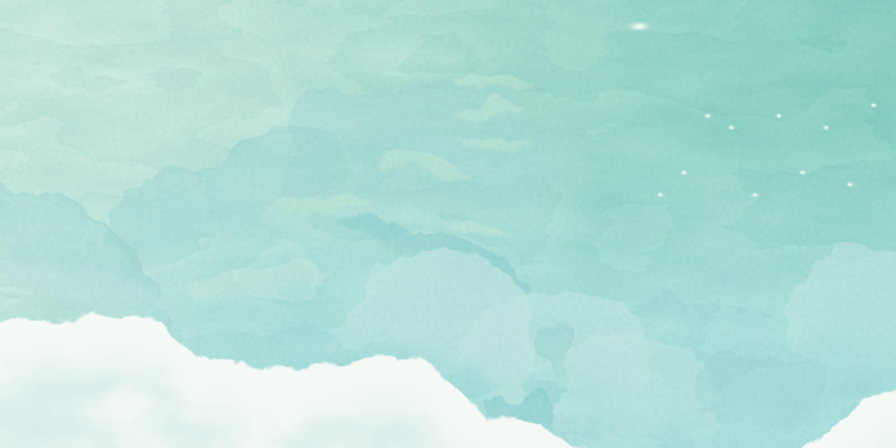
A WebGL 2 fragment shader for this background:

```glsl
#version 300 es
precision highp float;
// Draws a mint watercolor sky with layered washes, white clouds and small stars.

uniform vec2 u_resolution;
out vec4 outColor;

const vec3 PALE_MINT = vec3(0.765, 0.9, 0.86);
const vec3 JADE = vec3(0.54, 0.81, 0.76);
const vec3 AQUA = vec3(0.635, 0.845, 0.835);
const vec3 DEEP_AQUA = vec3(0.56, 0.81, 0.805);
const vec3 MIST_BLUE = vec3(0.745, 0.89, 0.88);
const vec3 CREAM_GREEN = vec3(0.75, 0.9, 0.835);
const vec3 CLOUD_WHITE = vec3(0.96, 0.975, 0.965);
const vec3 CLOUD_SHADE = vec3(0.82, 0.92, 0.91);

vec2 hashGradient(vec2 cell) {
    vec3 h = fract(cell.xyx * vec3(0.1031, 0.103, 0.0973));
    h += dot(h, h.yzx + 33.33);
    return 2.0 * fract((h.xx + h.yz) * h.zy) - 1.0;
}

float gradientNoise(vec2 p) {
    vec2 i = floor(p), f = p - i;
    vec2 u = f * f * f * (f * (f * 6.0 - 15.0) + 10.0);
    vec2 e = vec2(1.0, 0.0);
    float low = mix(dot(hashGradient(i), f), dot(hashGradient(i + e), f - e), u.x);
    float high = mix(dot(hashGradient(i + e.yx), f - e.yx), dot(hashGradient(i + 1.0), f - 1.0), u.x);
    return mix(low, high, u.y);
}

float fbm(vec2 p) {
    float sum = 0.0, amplitude = 0.5;
    for (int i = 0; i < 6; i++) {
        sum += amplitude * gradientNoise(p);
        p = mat2(1.6, 1.2, -1.2, 1.6) * p + 7.3;
        amplitude *= 0.5;
    }
    return sum;
}

// Paint layer with a crisp upper rim that thins out downward; rim > 0 darkens.
vec3 wash(vec3 color, vec2 p, vec2 center, vec2 radius, float angle, vec3 tint, float strength, float rim) {
    vec2 q = p - center;
    float c = cos(angle), s = sin(angle);
    q = vec2(c * q.x + s * q.y, c * q.y - s * q.x) / radius;
    float d = (length(q) - 1.0) * min(radius.x, radius.y);
    float cover = smoothstep(0.003, -0.003, d) * smoothstep(-1.0, 0.0, q.y);
    color = mix(color, tint, strength * cover);
    return color - rim * cover * exp(min(d, 0.0) / 0.009) * vec3(0.03, 0.018, 0.014);
}

// Overlapping tide marks: tone drifts, then breaks at a sharp contour.
float tideMarks(vec2 p, float layers) {
    float tone = fract(layers * fbm(p));
    return smoothstep(0.0, 0.04, tone) * (1.0 - tone) - 0.47;
}

// Heights of the cloud banks along the lower edge.
float leftCloudTop(float x) {
    float bump = (x - 0.25) / 0.08;
    return 0.282 + 0.022 * exp(-bump * bump)
        - 0.082 * smoothstep(0.34, 0.45, x) - 0.018 * smoothstep(0.45, 0.64, x)
        + 0.022 * smoothstep(0.64, 0.85, x) - 0.13 * smoothstep(0.92, 1.1, x)
        - 0.09 * smoothstep(1.1, 1.38, x);
}

float rightCloudTop(float x) {
    return 0.14 * smoothstep(1.76, 1.98, x) - 0.015;
}

float star(vec2 p, vec2 center, vec2 size) {
    vec2 q = (p - center) / size;
    return exp(-dot(q, q));
}

void main() {
    vec2 p = gl_FragCoord.xy / u_resolution.y;
    float across = gl_FragCoord.x / u_resolution.x;

    // Sky gradient, streaky pigment and tide marks
    vec3 topColor = mix(PALE_MINT, JADE, smoothstep(0.0, 1.05, across));
    vec3 lowColor = mix(PALE_MINT, AQUA + 0.02, smoothstep(-0.15, 0.4, across));
    vec3 color = mix(lowColor, topColor, smoothstep(0.2, 0.8, p.y));
    color += fbm(p * vec2(4.0, 13.0) + 3.0) * vec3(0.09, 0.045, 0.045);
    color += tideMarks(p * vec2(1.8, 4.0) + 41.0, 5.0) * vec3(0.035, 0.018, 0.018);

    // Torn outlines shared by the washes
    vec2 torn = p + vec2(0.24, 0.15) * vec2(fbm(p * 5.0 + 11.0), fbm(p * 5.0 + 29.0));

    // Upper and middle washes
    color = wash(color, torn, vec2(0.95, 0.65), vec2(0.30, 0.17), 0.0, AQUA, 0.5, 0.5);
    color = wash(color, torn, vec2(0.50, 0.55), vec2(0.28, 0.10), 0.35, AQUA, 0.5, 0.6);
    color = wash(color, torn, vec2(0.12, 0.46), vec2(0.28, 0.08), -0.5, AQUA, 0.5, 1.2);
    color = wash(color, torn, vec2(0.20, 0.36), vec2(0.20, 0.05), -0.25, MIST_BLUE, 0.5, 0.8);
    color = wash(color, torn, vec2(0.58, 0.36), vec2(0.16, 0.05), 0.15, PALE_MINT, 0.5, -0.3);
    color = wash(color, torn, vec2(0.98, 0.43), vec2(0.21, 0.04), -0.4, DEEP_AQUA, 0.5, 0.8);

    // Pale lower washes with darker gaps
    color = wash(color, torn, vec2(0.98, 0.27), vec2(0.22, 0.16), -0.3, MIST_BLUE, 0.7, -0.5);
    color = wash(color, torn, vec2(1.24, 0.22), vec2(0.22, 0.11), -0.15, MIST_BLUE, 0.55, -0.4);
    color = wash(color, torn, vec2(1.42, 0.10), vec2(0.19, 0.14), 0.0, MIST_BLUE, 0.5, -0.4);
    color = wash(color, torn, vec2(1.15, 0.09), vec2(0.09, 0.05), -0.2, DEEP_AQUA, 0.5, 1.0);
    color = wash(color, torn, vec2(1.24, 0.20), vec2(0.04, 0.06), 0.2, AQUA, 0.6, 0.8);
    color = wash(color, torn, vec2(1.70, 0.14), vec2(0.13, 0.09), 0.0, AQUA, 0.5, 0.5);
    color = wash(color, torn, vec2(1.93, 0.30), vec2(0.15, 0.16), 0.0, MIST_BLUE, 0.55, -0.5);

    // Cream brush flecks
    for (int i = 0; i < 6; i++) {
        float k = float(i);
        vec2 center = vec2(0.93 + 0.21 * sin(0.9 + 0.24 * k * k), 0.81 - 0.063 * k);
        color = wash(color, torn, center, vec2(0.085, 0.02), -0.08, CREAM_GREEN, 0.55, 0.0);
    }

    // Paper grain
    color += 0.022 * gradientNoise(p * 100.0);

    // Clouds with ragged tops and soft shadow inside
    float ragged = 0.05 * fbm(p * 13.0 + 5.0);
    float depth = max(leftCloudTop(p.x), rightCloudTop(p.x)) + ragged - p.y;
    float cover = smoothstep(-0.003, 0.005, depth);
    float shade = smoothstep(0.03, 0.19, depth) * smoothstep(-0.3, 0.25, fbm(p * vec2(4.0, 8.0) + 17.0));
    color = mix(color, mix(CLOUD_WHITE, CLOUD_SHADE, 0.8 * shade), cover);

    // One wide sparkle and a wavering row of small stars
    float light = star(p, vec2(1.427, 0.941), vec2(0.017, 0.007));
    for (int i = 0; i < 10; i++) {
        float k = float(i);
        vec2 center = vec2(1.474 + 0.0529 * k, 0.665 - 0.1 * cos(0.87 * k + 0.175 * k * k));
        light += star(p, center, vec2(0.0055, 0.004));
    }
    color = mix(color, vec3(0.95, 0.99, 0.97), min(light, 1.0));

    outColor = vec4(clamp(color, 0.0, 1.0), 1.0);
}
```
